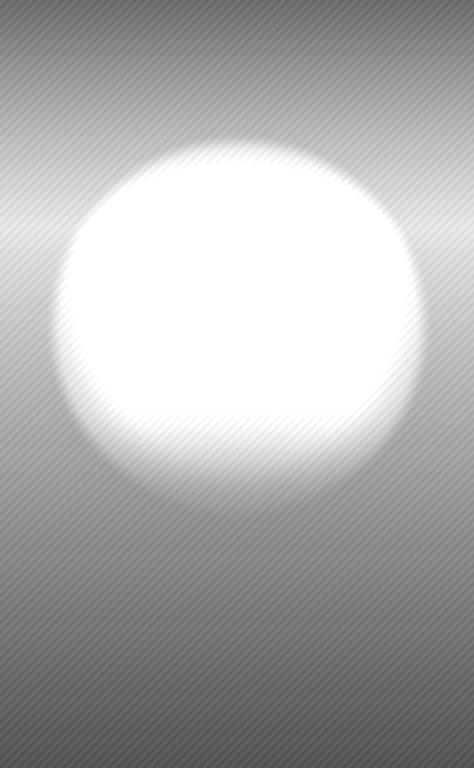
Write a Shadertoy shader that draws this background.

```glsl
// Brushed grey backdrop with a bright horizontal band, fine diagonal stripes
// and a soft disc of light. The light is added to the striped metal, so the
// stripes clip to white in its centre and survive near the rim and the base.

// Lengths are in canvas heights; x is measured from the vertical centre line.
const float BAND_Y = 0.70;
const float TOP_GREY = 0.42;
const float BAND_GREY = 0.90;
const float BASE_GREY = 0.33;
const float TOP_CURVE = 1.15;
const float BASE_CURVE = 0.88;

const float STRIPES_PER_UNIT = 85.0;
const float STRIPE_DEPTH = 0.026;

const vec2 DISC_CENTRE = vec2(0.002, 0.574);
const float DISC_RADIUS = 0.241;
const float RIM_SOFTNESS = 0.012;
const float RIM_FADE = 0.07;
const float RIM_LIGHT = 0.17;
const float CORE_LIGHT = 0.34;
const vec2 LIGHT_RISE = vec2(0.325, 0.475);
const float BASE_LIGHT = 0.16;

const float TAU = 6.2831853;

// Vertical ramp: dark top, bright band, darker base.
float metalGrey(float y) {
    float above = clamp((y - BAND_Y) / (1.0 - BAND_Y), 0.0, 1.0);
    float below = clamp((BAND_Y - y) / BAND_Y, 0.0, 1.0);
    return y > BAND_Y
        ? mix(BAND_GREY, TOP_GREY, pow(above, TOP_CURVE))
        : mix(BAND_GREY, BASE_GREY, pow(below, BASE_CURVE));
}

// Rising diagonal lines, faded out when too fine for the pixel grid.
float stripes(vec2 p) {
    float phase = (p.x - p.y) * STRIPES_PER_UNIT;
    float visible = 1.0 - smoothstep(0.3, 0.6, fwidth(phase));
    return STRIPE_DEPTH * visible * sin(TAU * phase);
}

// Soft-edged disc, brighter inside and weaker towards the bottom.
float discLight(vec2 p) {
    float inside = DISC_RADIUS - length(p - DISC_CENTRE);
    float mask = smoothstep(-RIM_SOFTNESS, RIM_SOFTNESS, inside);
    float depth = smoothstep(0.0, RIM_FADE, inside);
    float rise = smoothstep(LIGHT_RISE.x, LIGHT_RISE.y, p.y);
    return mask * mix(RIM_LIGHT, CORE_LIGHT, depth) * mix(BASE_LIGHT, 1.0, rise);
}

void mainImage(out vec4 fragColor, in vec2 fragCoord) {
    vec2 p = fragCoord / iResolution.y;
    p.x -= 0.5 * iResolution.x / iResolution.y;

    float grey = metalGrey(p.y) + stripes(p) + discLight(p);
    fragColor = vec4(vec3(clamp(grey, 0.0, 1.0)), 1.0);
}
```
